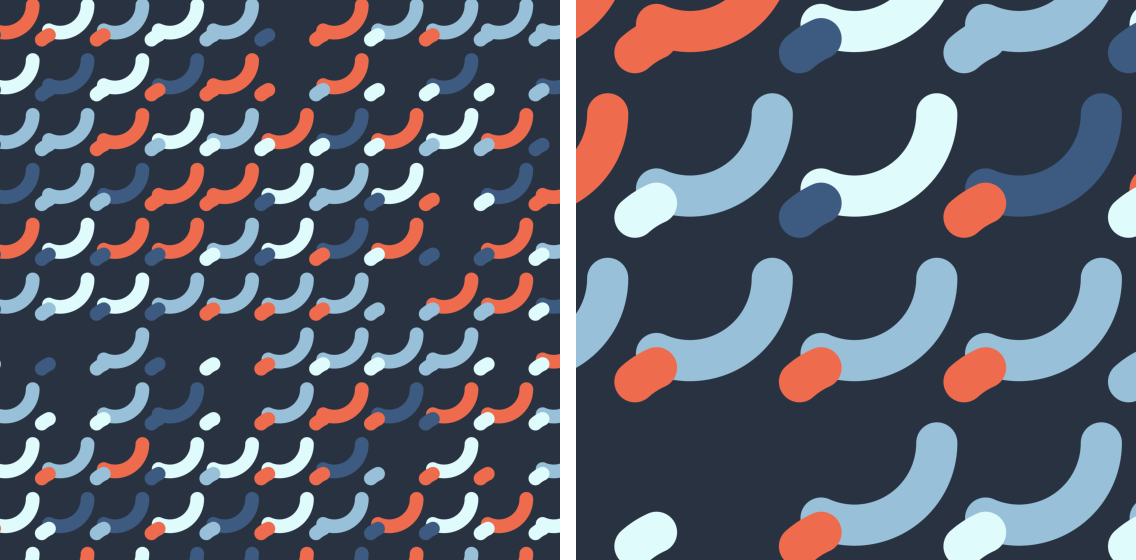
Left, the full canvas; right, a detail of the centre.
This pattern is drawn by a Shadertoy shader. Its source:

```glsl
// Grid of round-capped quarter swooshes with short overlapping dabs, coloured at random.

const float REPEATS    = 10.21;                // cells across the canvas
const vec2  OFFSET     = vec2(0.096, -0.095);  // grid shift from the top left, in cells
const float RADIUS     = 0.5;                  // arc radius, in cells
const float HALF_WIDTH = 0.125;                // half the stroke width, in cells
const vec2  SWOOSH     = vec2(-114.0, 0.0);    // start and end angles, in degrees
const vec2  DAB        = vec2(114.0, 132.0);
const vec2  DAB_CENTRE = vec2(0.0, -1.0);
const vec2  CELL_MIN   = vec2(-0.47, -0.8);    // lower left of a motif's cell
const float SEED       = 17.0;

const vec3 GROUND = vec3(0.161, 0.196, 0.255);
const vec3 BLUE   = vec3(0.239, 0.353, 0.502);
const vec3 SKY    = vec3(0.596, 0.757, 0.851);
const vec3 ICE    = vec3(0.878, 0.984, 0.988);
const vec3 CORAL  = vec3(0.933, 0.424, 0.302);

const float PI = 3.14159265;

float hash(vec2 id, float salt) {
    vec3 h = fract(vec3(id.xyx + salt) * vec3(0.1031, 0.1030, 0.0973));
    h += dot(h, h.yzx + 33.33);
    return fract((h.x + h.y) * h.z);
}

// Four inks, one per quarter of the unit range
vec3 ink(float t) {
    return t < 0.25 ? BLUE : t < 0.5 ? SKY : t < 0.75 ? ICE : CORAL;
}

// Distance to a round-capped arc centred on the origin
float arcDistance(vec2 p, vec2 span) {
    vec2 s = radians(span);
    float middle = 0.5 * (s.x + s.y);
    float halfSpan = 0.5 * (s.y - s.x);
    float turn = mod(atan(p.y, p.x) - middle + PI, 2.0 * PI) - PI;
    float a = middle + clamp(turn, -halfSpan, halfSpan);
    return length(p - RADIUS * vec2(cos(a), sin(a))) - HALF_WIDTH;
}

void mainImage(out vec4 fragColor, in vec2 fragCoord) {
    vec2 p = (fragCoord / iResolution.y - vec2(0.0, 1.0)) * REPEATS - OFFSET;
    float soft = 0.75 * REPEATS / iResolution.y;
    vec2 cell = floor(p - CELL_MIN);
    vec3 color = GROUND;

    // A swoosh reaches into the cell on its right, so draw the left neighbour too
    for (int i = -1; i <= 0; i++) {
        vec2 id = cell + vec2(float(i), 0.0);
        vec2 q = p - id;

        // Swoosh: one in five is left out
        float pick = hash(id, SEED) * 1.25;
        float swoosh = smoothstep(soft, -soft, arcDistance(q, SWOOSH));
        color = mix(color, ink(pick), swoosh * step(pick, 1.0));

        // Dab: always present, on top
        float dab = smoothstep(soft, -soft, arcDistance(q - DAB_CENTRE, DAB));
        color = mix(color, ink(hash(id, SEED + 41.7)), dab);
    }

    fragColor = vec4(color, 1.0);
}
```
